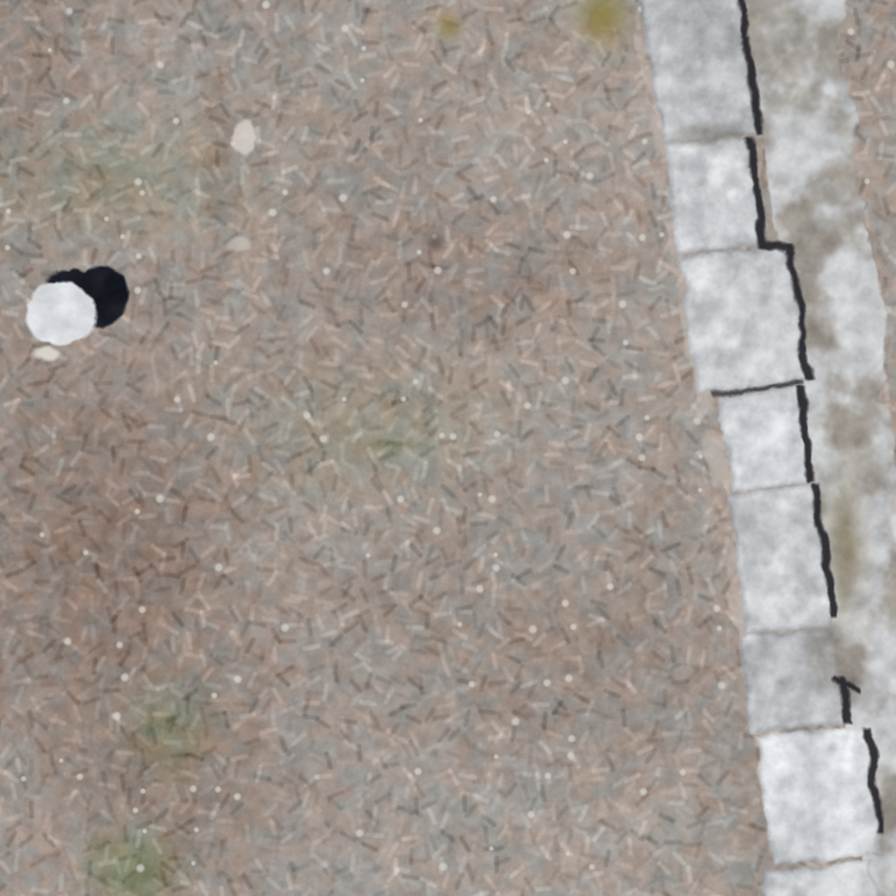
Write a Shadertoy shader that draws this texture.

```glsl
// Dry grassy ground seen from above, with a pale stone kerb, a dark crack and a white rock
#define SOFT 0.0025
#define KERB_SLOPE 0.135
#define JOINT_TILT 0.10
#define CRACK_WIDTH 0.0042
#define STRAW_SCALE 72.0
#define GRAIN 0.17
#define SPECK_SCALE 48.0
#define GROUND vec3(0.625, 0.59, 0.562)
#define BROWN vec3(0.53, 0.462, 0.425)
#define MOSS vec3(0.5, 0.51, 0.405)
#define STONE vec3(0.835, 0.845, 0.86)

// Kerb stones: top, bottom, left, right (y runs downwards)
const vec4 STONES[8] = vec4[8](
    vec4(-0.03, 0.156, 0.712, 0.82), vec4(0.156, 0.28, 0.74, 0.834),
    vec4(0.28, 0.435, 0.758, 0.88), vec4(0.437, 0.545, 0.802, 0.889),
    vec4(0.545, 0.705, 0.811, 0.908), vec4(0.705, 0.815, 0.824, 0.93),
    vec4(0.817, 0.96, 0.844, 0.967), vec4(0.965, 1.06, 0.85, 0.975));
const float TONES[8] = float[8](0.87, 0.96, 0.95, 0.98, 0.95, 0.89, 1.0, 0.95);

float hash(vec2 p) {
    return fract(sin(dot(p, vec2(127.1, 311.7))) * 43758.5453);
}

float noise(vec2 p) {
    vec2 i = floor(p), f = fract(p);
    f = f * f * (3.0 - 2.0 * f);
    return mix(mix(hash(i), hash(i + vec2(1, 0)), f.x),
               mix(hash(i + vec2(0, 1)), hash(i + 1.0), f.x), f.y);
}

float fbm(vec2 p) {
    float sum = 0.0, amp = 0.533;
    for (int i = 0; i < 4; i++) {
        sum += amp * noise(p);
        p = mat2(1.6, 1.2, -1.2, 1.6) * p + 7.3;
        amp *= 0.5;
    }
    return sum;
}

float blob(vec2 p, float x, float y, float rx, float ry) {
    vec2 d = (p - vec2(x, y)) / vec2(rx, ry);
    return exp(-dot(d, d));
}

float fill(float d) { return 1.0 - smoothstep(-SOFT, SOFT, d); }

float ellipse(vec2 p, float x, float y, float rx, float ry) {
    return fill((length((p - vec2(x, y)) / vec2(rx, ry)) - 1.0) * min(rx, ry));
}

float segment(vec2 p, vec2 a, vec2 b) {
    vec2 e = b - a;
    return length(p - a - e * clamp(dot(p - a, e) / dot(e, e), 0.0, 1.0));
}

// Short fibres at random angles, some light and some dark
float straws(vec2 p) {
    float sum = 0.0;
    for (int k = 0; k < 9; k++) {
        vec2 c = floor(p) + vec2(k % 3 - 1, k / 3 - 1);
        float angle = 6.2832 * hash(c + 3.1);
        vec2 dir = 0.55 * vec2(cos(angle), sin(angle));
        vec2 mid = c + vec2(hash(c), hash(c + 17.7));
        float d = segment(p, mid - dir, mid + dir);
        sum += (hash(c + 41.3) - 0.5) * (1.0 - smoothstep(0.05, 0.32, d));
    }
    return sum;
}

vec3 ground(vec2 p) {
    float patches = fbm(p * 7.0 + 4.0);
    vec3 col = GROUND + 0.1 * (patches - 0.5);
    // Broad grey, brown and green areas
    float grey = blob(p, 0.2, 0.1, 0.1, 0.1) + blob(p, 0.62, 0.55, 0.1, 0.13) + blob(p, 0.45, 0.93, 0.22, 0.14);
    float brown = 0.85 * blob(p, 0.1, 0.62, 0.17, 0.2) + 0.35 * blob(p, 0.5, 0.31, 0.22, 0.1)
        + 0.45 * blob(p, 0.02, 0.06, 0.1, 0.1) + 0.35 * blob(p, 0.63, 0.74, 0.16, 0.12)
        + 0.45 * blob(p, 0.2, 0.88, 0.13, 0.13) + 0.5 * blob(p, 0.245, 0.16, 0.02, 0.09);
    float green = 0.35 * blob(p, 0.1, 0.2, 0.16, 0.06) + 0.65 * blob(p, 0.19, 0.81, 0.04, 0.05)
        + 0.9 * blob(p, 0.15, 0.97, 0.045, 0.04) + 0.25 * blob(p, 0.42, 0.48, 0.14, 0.07)
        + 0.5 * blob(p, 0.44, 0.497, 0.035, 0.006);
    col = mix(col, vec3(0.64, 0.62, 0.6), 0.45 * min(grey, 1.0));
    col = mix(col, BROWN, min(brown * (0.5 + patches), 1.0));
    col = mix(col, MOSS, min(green * (0.4 + 1.2 * patches), 1.0));
    // Fibres, grain and scattered chips
    col += GRAIN * (straws(p * STRAW_SCALE) + 0.9 * (fbm(p * 95.0) - 0.5));
    col += (noise(p * 60.0 + 30.0) - 0.5) * vec3(0.05, -0.01, -0.04);
    vec2 cell = floor(p * SPECK_SCALE);
    vec2 at = 0.25 + 0.5 * vec2(hash(cell + 5.0), hash(cell + 9.0));
    float size = 0.1 + 0.14 * hash(cell + 2.0);
    float speck = step(0.94, hash(cell + 61.0)) * (1.0 - smoothstep(size * 0.4, size + 0.08, length(fract(p * SPECK_SCALE) - at)));
    col = mix(col, vec3(0.84, 0.83, 0.8), 0.75 * speck);
    // Yellow tufts and a dark spot
    col = mix(col, vec3(0.54, 0.49, 0.25), 0.8 * blob(p, 0.672, 0.018, 0.024, 0.03) + 0.6 * blob(p, 0.5, 0.03, 0.013, 0.013));
    return mix(col, BROWN * 0.6, 0.6 * blob(p, 0.486, 0.27, 0.01, 0.01));
}

void mainImage(out vec4 fragColor, in vec2 fragCoord) {
    vec2 p = fragCoord / iResolution.xy;
    p.y = 1.0 - p.y;
    vec2 w = p + 0.014 * (vec2(fbm(p * 38.0), fbm(p * 38.0 + 50.0)) - 0.5);
    float mottle = fbm(p * 55.0) - 0.5, coarse = fbm(p * 19.0 + 8.0);
    vec3 col = ground(p);

    // Weathered rubble beyond the kerb, with a pale fringe before it
    float rubble = fill(w.x - 0.918 - 0.115 * p.y - 0.04 * coarse) * fill(0.83 + 0.14 * p.y - w.x);
    vec3 rubbleCol = mix(vec3(0.6, 0.58, 0.55), vec3(0.79, 0.8, 0.81), smoothstep(0.34, 0.6, coarse));
    col = mix(col, rubbleCol + 0.27 * mottle, 0.92 * rubble);
    col = mix(col, vec3(0.56, 0.52, 0.43) + 0.2 * mottle, 0.85 * blob(w, 0.943, 0.61, 0.02, 0.075));
    float fringe = fill(abs(w.x - 0.718 - 0.17 * p.y) - 0.016) * smoothstep(0.35, 0.6, coarse + 0.5 * mottle);
    col = mix(col, vec3(0.76, 0.72, 0.69), 0.6 * fringe);

    // Kerb stones, joints and crack
    float crack = 0.0;
    for (int i = 0; i < 8; i++) {
        vec4 s = STONES[i];
        float x = w.x - KERB_SLOPE * (p.y - s.x);
        float y = w.y + JOINT_TILT * (p.x - 0.5 * (s.z + s.w));
        float span = max(s.x - y, y - s.y);
        float d = max(max(s.z - x, x - s.w), span);
        vec3 face = STONE * TONES[i] + 0.32 * mottle + 0.13 * (coarse - 0.5);
        col = mix(col, face - 0.1 * smoothstep(-0.007, 0.0, d), fill(d));
        crack = max(crack, fill(span) * fill(abs(x - s.w - 0.002) - CRACK_WIDTH * (0.5 + coarse)));
    }
    crack *= fill(0.033 - abs(p.y - 0.722)) * fill(p.y - 0.93);
    crack = max(crack, fill(segment(w, vec2(0.852, 0.273), vec2(0.882, 0.278)) - 0.004));
    crack = max(crack, 0.75 * fill(segment(w, vec2(0.798, 0.44), vec2(0.892, 0.429)) - 0.0025));
    crack = max(crack, fill(segment(w, vec2(0.93, 0.755), vec2(0.957, 0.77)) - 0.003));
    float dirt = blob(w, 0.79, 0.15, 0.04, 0.012) + blob(w, 0.925, 0.73, 0.025, 0.04);
    col = mix(col, vec3(0.52, 0.5, 0.47) + 0.3 * mottle, 0.65 * dirt);
    col = mix(col, vec3(0.15, 0.15, 0.17), 0.92 * crack);

    // White rock with its shadow, and smaller pale stones
    float shadow = max(ellipse(w, 0.112, 0.331, 0.032, 0.034), ellipse(w, 0.083, 0.318, 0.028, 0.018));
    col = mix(col, vec3(0.1, 0.11, 0.14) + 0.1 * mottle, shadow);
    col = mix(col, STONE + 0.02 + 0.22 * mottle, ellipse(w, 0.067, 0.351, 0.04, 0.035));
    float pebbles = ellipse(w, 0.053, 0.396, 0.014, 0.007) + 0.8 * ellipse(w, 0.274, 0.156, 0.012, 0.02);
    pebbles += 0.5 * ellipse(w, 0.266, 0.275, 0.014, 0.007);
    fragColor = vec4(clamp(mix(col, vec3(0.84, 0.82, 0.79), pebbles), 0.0, 1.0), 1.0);
}
```
